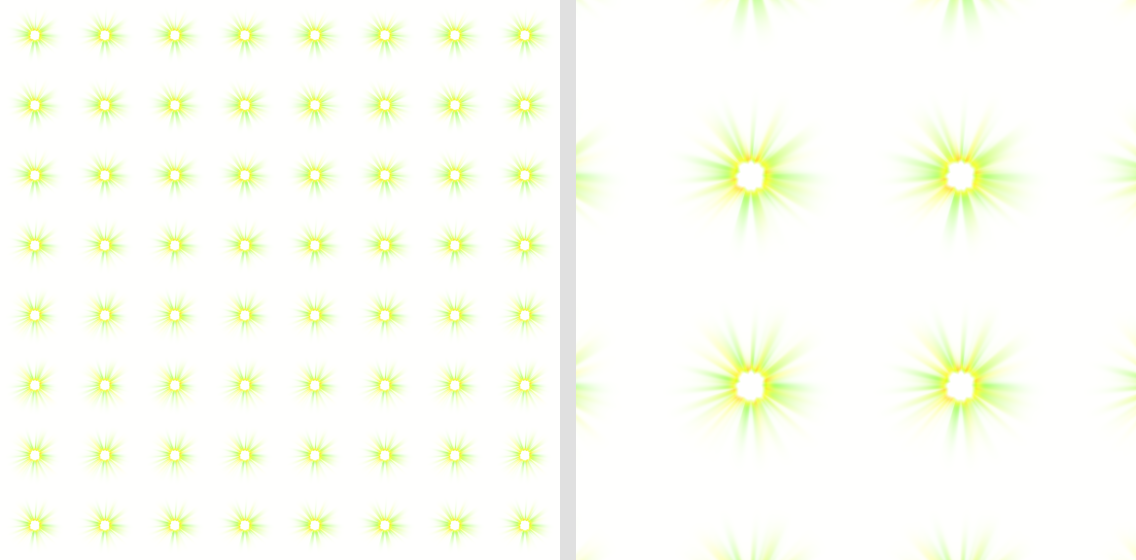
Left: the whole. Right: its middle third, enlarged.
Write a Shadertoy shader that draws this pattern.

```glsl
// Eight by eight grid of small lime starbursts with white cores on white.

const float TAU = 6.2831853;
const float REPEATS = 8.0;
const float CORE_RADIUS = 0.072;
const vec3 BACKGROUND = vec3(1.0, 1.0, 0.996);

// Unit gradient vector for a lattice point.
vec2 latticeGradient(vec2 point, float seed) {
    float h = fract(sin(dot(point, vec2(127.1, 311.7)) + seed * 17.3) * 4375.85);
    return vec2(cos(TAU * h), sin(TAU * h));
}

// Gradient noise that wraps in x after a whole number of cells.
float wrappedNoise(vec2 p, float period, float seed) {
    vec2 i = floor(p);
    vec2 f = p - i;
    vec2 w = f * f * f * (f * (f * 6.0 - 15.0) + 10.0);
    float x0 = mod(i.x, period);
    float x1 = mod(i.x + 1.0, period);
    float a = dot(latticeGradient(vec2(x0, i.y), seed), f);
    float b = dot(latticeGradient(vec2(x1, i.y), seed), f - vec2(1.0, 0.0));
    float c = dot(latticeGradient(vec2(x0, i.y + 1.0), seed), f - vec2(0.0, 1.0));
    float d = dot(latticeGradient(vec2(x1, i.y + 1.0), seed), f - vec2(1.0));
    return mix(mix(a, b, w.x), mix(c, d, w.x), w.y);
}

// Noise around a circle; depth morphs it slowly.
float angularNoise(float turn, float count, float depth, float seed) {
    return wrappedNoise(vec2(turn * count, depth), count, seed);
}

// Starburst colour at a position relative to its centre, in cell units.
vec3 starburst(vec2 p, float drift) {
    float r = length(p);
    float angle = atan(p.y, p.x + 1e-6);
    float turn = angle / TAU + 0.5;
    float depth = drift + r * 1.2;

    // Thin rays from two octaves, a little longer on the diagonals
    float coarse = angularNoise(turn, 24.0, depth, 1.0);
    float fine = angularNoise(turn, 43.0, depth, 2.0);
    float diagonal = 0.5 - 0.5 * cos(4.0 * angle);
    float ray = smoothstep(-0.45, 0.5, coarse + 0.5 * fine + 0.12 * (diagonal - 0.5));

    // Each ray fades outward at its own rate
    float reach = mix(0.03, 0.12, ray);
    float falloff = exp(-max(r - CORE_RADIUS, 0.0) / reach);
    float fade = 1.0 - smoothstep(0.22, 0.46, r);

    // White core with an uneven rim
    float rim = r + 0.02 * angularNoise(turn, 15.0, drift, 3.0);
    float outside = smoothstep(CORE_RADIUS - 0.016, CORE_RADIUS + 0.014, rim);
    float ink = 0.84 * falloff * fade * outside;

    // Yellow near the core and on diagonals, green elsewhere
    float ringOffset = (r - CORE_RADIUS - 0.01) / 0.024;
    float ring = exp(-ringOffset * ringOffset);
    float hueNoise = angularNoise(turn, 19.0, depth, 4.0);
    float greenness = clamp(0.46 - 0.32 * diagonal + 0.7 * hueNoise, 0.03, 0.6);
    float redLoss = greenness * (1.0 - 0.8 * ring);
    float amber = 0.16 * ring * smoothstep(0.0, 0.4, -hueNoise);

    return BACKGROUND - ink * vec3(redLoss, amber, 1.0);
}

void mainImage(out vec4 fragColor, in vec2 fragCoord) {
    vec2 grid = fragCoord / iResolution.xy * REPEATS;
    vec2 cell = mod(floor(grid), REPEATS);

    // Rays change gradually between cells and return after a full period
    vec2 phase = TAU * cell / REPEATS;
    float drift = 0.4 + 0.28 * sin(phase.y) + 0.1 * sin(phase.x + 1.0);

    vec3 color = starburst(fract(grid) - 0.5, drift);
    fragColor = vec4(clamp(color, 0.0, 1.0), 1.0);
}
```
